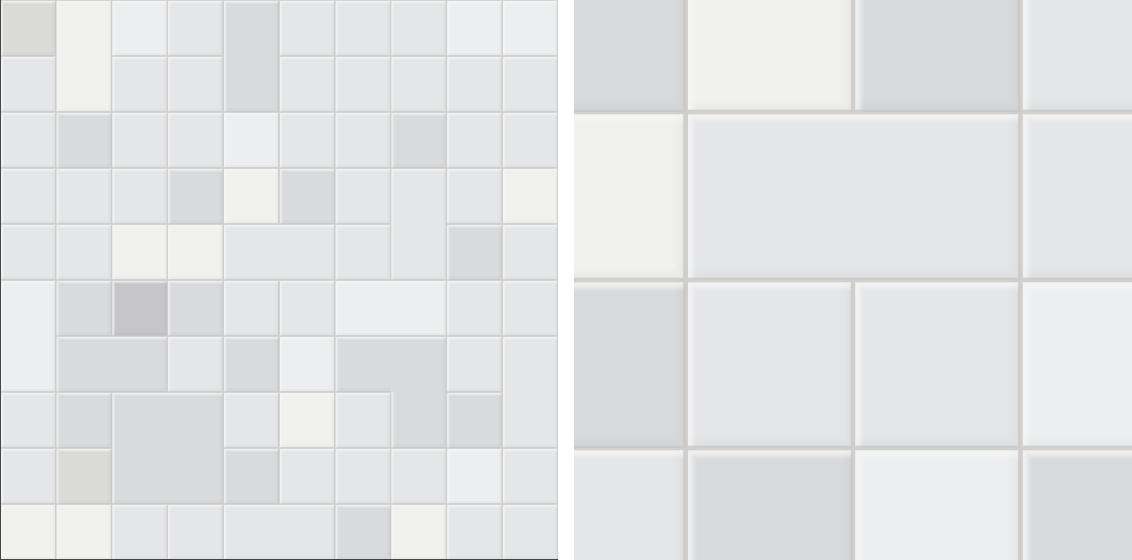
Left: the whole. Right: its middle third, enlarged.
This pattern is drawn by a Shadertoy shader. Its source:

```glsl
const int GRID = 10;
const ivec2 SQUARE_SLAB = ivec2(2, 1);
const ivec2 CORNER_SLAB = ivec2(7, 2);

bool inside(ivec2 cell) {
    return all(greaterThanEqual(cell, ivec2(0))) && all(lessThan(cell, ivec2(GRID)));
}

// Cubing modulo a prime shuffles the cells into unique ranks 1..100
int shuffledRank(ivec2 cell) {
    int k = cell.x + GRID * cell.y + 1;
    return k * k * k % 101;
}

// Unit step right, up, left or down
ivec2 heading(int rank) {
    int turn = rank % 4;
    int way = turn < 2 ? 1 : -1;
    return turn % 2 == 0 ? ivec2(way, 0) : ivec2(0, way);
}

bool inBlock(ivec2 cell, ivec2 low) {
    ivec2 offset = cell - low;
    return all(greaterThanEqual(offset, ivec2(0))) && all(lessThan(offset, ivec2(2)));
}

// Anchor cell shared by all cells of one slab
ivec2 slabAnchor(ivec2 cell) {
    if (!inside(cell)) return cell;
    if (inBlock(cell, SQUARE_SLAB)) return SQUARE_SLAB;
    ivec2 notch = CORNER_SLAB - ivec2(1, 0);
    if (inBlock(cell, notch) && cell != notch) return CORNER_SLAB;

    // Two cells heading towards each other fuse into a double tile
    ivec2 dir = heading(shuffledRank(cell));
    ivec2 partner = cell + dir;
    if (inside(partner) && heading(shuffledRank(partner)) == -dir) return min(cell, partner);
    return cell;
}

vec3 slabColor(ivec2 anchor) {
    vec3 pale = vec3(0.898, 0.902, 0.910);
    vec3 silver = vec3(0.847, 0.855, 0.863);
    vec3 frost = vec3(0.929, 0.935, 0.943);
    vec3 white = vec3(0.945, 0.945, 0.943);
    vec3 warmGray = vec3(0.855, 0.855, 0.850);
    vec3 darkGray = vec3(0.776, 0.776, 0.784);

    if (anchor == SQUARE_SLAB || anchor == CORNER_SLAB) return silver;
    int rank = shuffledRank(anchor);
    if (rank < 10) return white;
    if (rank < 12) return warmGray;
    if (rank == 20) return darkGray;
    if (rank >= 40 && rank < 56) return silver;
    return rank > 91 ? frost : pale;
}

// Distance to a cell side, pushed away where the slab continues across it
float sideDistance(float d, ivec2 anchor, ivec2 neighbor) {
    return slabAnchor(neighbor) == anchor ? 1.0 : d;
}

float fade(float d, float start, float end) {
    return 1.0 - smoothstep(start, end, d);
}

vec3 bevel(vec3 color, float litDistance, float shadedDistance, float pixel) {
    float seamHalfWidth = 0.014;
    color *= 1.0 - 0.035 * fade(shadedDistance, 0.0, 0.09);
    color = mix(color, vec3(0.965, 0.965, 0.96), 0.75 * fade(litDistance, 0.02, 0.075));
    float d = min(litDistance, shadedDistance);
    float seam = fade(d, seamHalfWidth - 0.5 * pixel, seamHalfWidth + 0.5 * pixel);
    return mix(color, vec3(0.785, 0.78, 0.77), 0.8 * seam);
}

void mainImage(out vec4 fragColor, in vec2 fragCoord) {
    vec2 uv = fragCoord / iResolution.xy;
    vec2 p = uv * float(GRID);
    ivec2 cell = ivec2(floor(p));
    vec2 local = fract(p);
    ivec2 anchor = slabAnchor(cell);

    // Light falls from the upper left
    float left = sideDistance(local.x, anchor, cell - ivec2(1, 0));
    float right = sideDistance(1.0 - local.x, anchor, cell + ivec2(1, 0));
    float bottom = sideDistance(local.y, anchor, cell - ivec2(0, 1));
    float top = sideDistance(1.0 - local.y, anchor, cell + ivec2(0, 1));
    float pixel = float(GRID) / iResolution.y;
    vec3 color = bevel(slabColor(anchor), min(left, top), min(right, bottom), pixel);

    // Thin dark rule along the left and bottom borders
    float ruleWidth = 0.0013;
    vec2 rule = clamp(ruleWidth * iResolution.xy - fragCoord + 0.5, 0.0, 1.0);
    color = mix(color, vec3(0.06), max(rule.x, rule.y));

    fragColor = vec4(color, 1.0);
}
```
